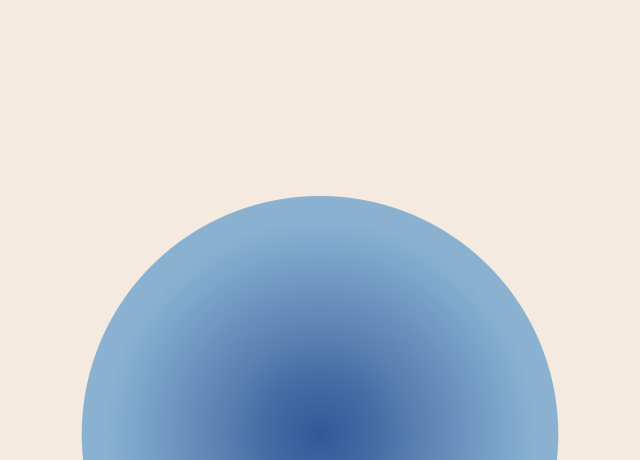
A Shadertoy shader for this background:

```glsl
// A large blue disc rises from the lower edge of a plain cream field.
// A circular distance function cuts the disc, and its radial shading
// blends through evenly named colour stops from a deep core to a pale rim.

#define DISC_CENTER vec2(0.0, 0.056)   // x from the middle, in canvas heights
#define DISC_RADIUS 0.518
#define CREAM       vec3(0.957, 0.918, 0.875)
#define CORE_BLUE   vec3(0.200, 0.345, 0.602)
#define DEEP_BLUE   vec3(0.270, 0.425, 0.640)
#define MID_BLUE    vec3(0.355, 0.505, 0.695)
#define PERIWINKLE  vec3(0.425, 0.565, 0.745)
#define TEAL_BLUE   vec3(0.478, 0.653, 0.795)
#define PALE_BLUE   vec3(0.545, 0.695, 0.820)

// Linear position of x between two stops, clamped to 0..1.
float ramp(float from, float to, float x) {
    return clamp((x - from) / (to - from), 0.0, 1.0);
}

// Radial shading: t is 0 at the core and 1 at the rim.
vec3 discColor(float t) {
    vec3 color = mix(CORE_BLUE, DEEP_BLUE, ramp(0.00, 0.23, t));
    color = mix(color, MID_BLUE,   ramp(0.23, 0.41, t));
    color = mix(color, PERIWINKLE, ramp(0.41, 0.58, t));
    color = mix(color, TEAL_BLUE,  ramp(0.58, 0.77, t));
    return mix(color, PALE_BLUE,   ramp(0.77, 0.91, t));
}

void mainImage(out vec4 fragColor, in vec2 fragCoord) {
    // Canvas coordinates: heights, with x centred.
    vec2 p = fragCoord / iResolution.y;
    p.x -= 0.5 * iResolution.x / iResolution.y;

    // Disc with a smooth edge about one pixel wide.
    float dist = length(p - DISC_CENTER);
    float pixel = 1.0 / iResolution.y;
    float coverage = 1.0 - smoothstep(-0.75 * pixel, 0.75 * pixel, dist - DISC_RADIUS);

    vec3 color = mix(CREAM, discColor(dist / DISC_RADIUS), coverage);
    fragColor = vec4(color, 1.0);
}
```
